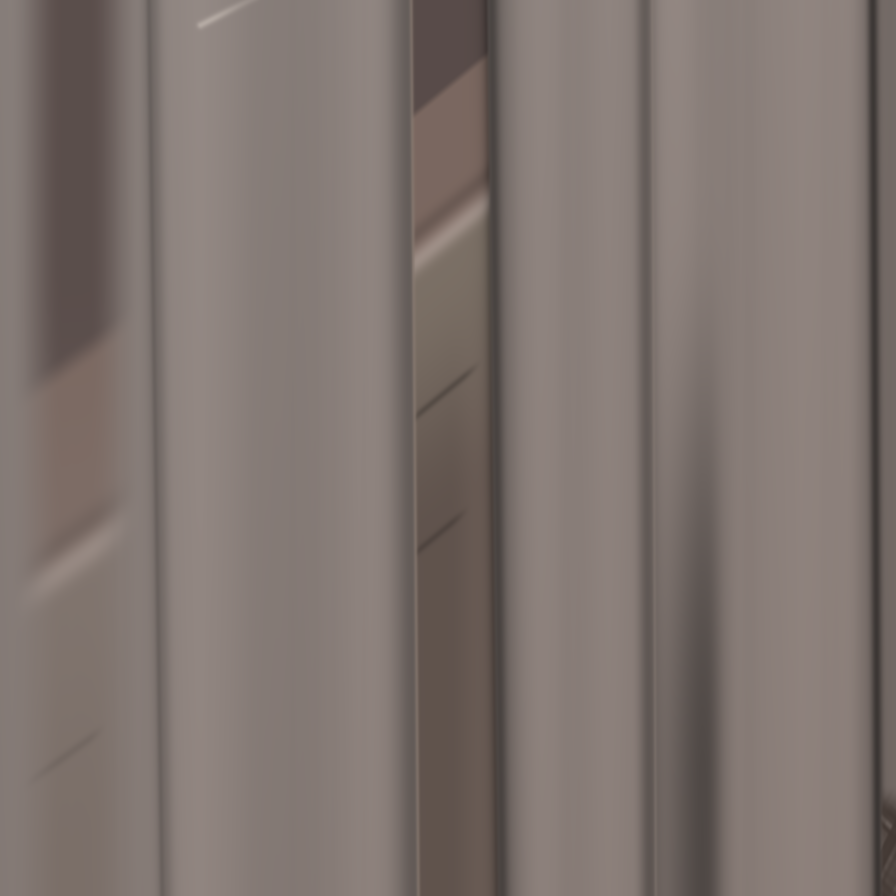
This texture is drawn by a three.js fragment shader. Its source:

```glsl
varying vec2 vUv;

float hash(float n) {
  return fract(sin(n * 127.1) * 43758.5453);
}

float noise(float x) {
  float i = floor(x);
  return mix(hash(i), hash(i + 1.0), smoothstep(0.0, 1.0, x - i));
}

float bump(float x, float center, float width) {
  float d = (x - center) / width;
  return exp(-d * d);
}

float band(float x, float a, float b, float soft) {
  return smoothstep(a - soft, a + soft, x) * (1.0 - smoothstep(b - soft, b + soft, x));
}

float segmentDistance(vec2 p, vec2 a, vec2 b) {
  vec2 ab = b - a;
  return length(p - a - ab * clamp(dot(p - a, ab) / dot(ab, ab), 0.0, 1.0));
}

// Shadow, rosy panel, bright ledge and lower wall, stacked along a slanted height
vec3 slantedWall(float h, float top, float ledge, float soft, vec3 upper, vec3 lower) {
  vec3 shadow = vec3(0.345, 0.295, 0.285);
  vec3 rose = vec3(0.48, 0.405, 0.375);
  vec3 wall = mix(lower, upper, smoothstep(ledge - 0.32, ledge - 0.03, h));
  vec3 col = mix(wall, rose, smoothstep(ledge - soft, ledge + soft, h));
  col *= 1.0 - 0.13 * bump(h, ledge + 0.03, 0.009 + soft * 0.5);
  col = mix(col, vec3(0.65, 0.59, 0.56), 0.8 * bump(h, ledge, 0.012 + soft * 0.4));
  return mix(col, shadow, smoothstep(top - soft, top + soft, h));
}

// Broad folds of the cloth, lit from the left and warmer toward the right
vec3 cloth(vec2 p) {
  float x = p.x;
  float light = 0.535 - 0.012 * (1.0 - p.y);
  light += 0.045 * bump(x, 0.225, 0.045) + 0.025 * bump(x, 0.41, 0.035);
  light -= 0.015 * bump(x, 0.32, 0.04);
  light += 0.025 * bump(x, 0.605, 0.025) + 0.02 * bump(x, 0.68, 0.03);
  light += 0.035 * bump(x, 0.755, 0.025) * p.y + 0.025 * bump(x, 0.91, 0.07);
  light += 0.014 * (noise(x * 38.0) - 0.5) + 0.006 * (noise(x * 150.0) - 0.5);
  vec3 cool = vec3(1.0, 0.935, 0.905);
  vec3 warm = vec3(1.0, 0.895, 0.85);
  return light * mix(cool, warm, 0.3 + 0.35 * x - 0.25 * p.y);
}

void main() {
  vec2 p = vUv;
  float fall = 1.0 - p.y;
  vec3 col = cloth(p);

  // Veiled wall behind the left fold
  float leftH = p.y - 0.72 * (p.x - 0.03);
  vec3 veiled = slantedWall(leftH, 0.56, 0.335, 0.018,
    vec3(0.49, 0.44, 0.41), vec3(0.465, 0.415, 0.385));
  veiled *= 1.0 - 0.12 * bump(leftH, 0.125, 0.006) * band(p.x, 0.03, 0.11, 0.012);
  float veil = smoothstep(0.01, 0.07, p.x) * (1.0 - smoothstep(0.10, 0.158, p.x));
  col = mix(col, veiled, veil * mix(0.68, 0.95, smoothstep(0.3, 0.7, p.y)));

  // Deepening hollow in the right cloth
  float hollow = smoothstep(0.735, 0.785, p.x) * (1.0 - smoothstep(0.785, 0.825, p.x));
  col *= 1.0 - 0.29 * hollow * (1.0 - smoothstep(0.12, 0.82, p.y));
  col *= 1.0 - 0.16 * band(p.x, 0.728, 0.80, 0.012) * (1.0 - smoothstep(0.1, 0.75, p.y));

  // Soft shading beside each seam
  float seamA = 0.169 + 0.015 * fall;
  float seamC = 0.548 + 0.012 * fall;
  float seamD = 0.720 + 0.004 * fall;
  float seamE = 0.974 + 0.006 * fall;
  col *= 1.0 - 0.17 * bump(p.x, seamA, 0.010);
  col *= 1.0 - 0.10 * bump(p.x, seamA - 0.003, 0.003);
  col *= 1.0 - 0.27 * bump(p.x, 0.456 + 0.007 * fall, 0.019);
  col *= 1.0 - 0.28 * bump(p.x, seamD, 0.010);

  // Open gap between the two center folds
  float gapLeft = 0.459 + 0.008 * fall;
  float gapH = p.y - 0.82 * (p.x - 0.46);
  vec3 gap = slantedWall(gapH, 0.870, 0.705, 0.006,
    vec3(0.48, 0.435, 0.395), vec3(0.375, 0.325, 0.30));
  gap *= 1.0 - 0.22 * bump(gapH, 0.532, 0.005) * band(p.x, 0.46, 0.528, 0.012);
  gap *= 1.0 - 0.17 * bump(gapH, 0.380, 0.005) * band(p.x, 0.46, 0.515, 0.012);
  gap *= 1.0 + 0.10 * smoothstep(0.50, 0.54, p.x) * (1.0 - smoothstep(0.5, 0.7, p.y));
  col = mix(col, gap, band(p.x, gapLeft, seamC - 0.004, 0.0025));
  col = mix(col, vec3(0.56, 0.50, 0.46), 0.55 * bump(p.x, gapLeft, 0.0022));

  // Dark center seam and narrow highlight beside the next one
  col *= 1.0 - 0.36 * bump(p.x, seamC, 0.008);
  col *= 1.0 - 0.16 * bump(p.x, seamC + 0.006, 0.018);
  col = mix(col, vec3(0.56, 0.51, 0.48), 0.35 * bump(p.x, seamD + 0.008, 0.002));

  // Right edge with a rough dark corner
  col *= 1.0 - 0.16 * smoothstep(0.945, 0.975, p.x);
  col *= 1.0 - 0.48 * bump(p.x, seamE, 0.006);
  float corner = smoothstep(0.981, 0.987, p.x) * (1.0 - smoothstep(0.09, 0.125, p.y));
  float grain = noise((p.x + p.y) * 140.0) * noise((p.x * 2.0 - p.y) * 110.0);
  col = mix(col, vec3(0.24, 0.20, 0.18) + 0.16 * grain, corner * 0.9);

  // Small glint near the top
  float glint = segmentDistance(p, vec2(0.224, 0.972), vec2(0.285, 1.003));
  float glintFade = 1.0 - 0.6 * smoothstep(0.23, 0.28, p.x);
  col = mix(col, vec3(0.75, 0.71, 0.68), 0.75 * glintFade * bump(glint, 0.0, 0.004));

  gl_FragColor = vec4(col, 1.0);
}
```
